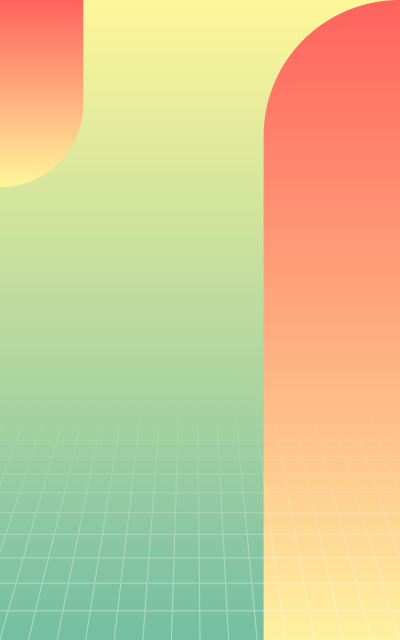
A Shadertoy shader for this background:

```glsl
// Sunset-toned gradient panels with rounded ends above a fading perspective grid.

const vec3 RED = vec3(1.0, 0.385, 0.368);
const vec3 YELLOW = vec3(0.996, 0.945, 0.625);
const vec3 LEMON = vec3(1.0, 0.965, 0.605);
const vec3 GREEN = vec3(0.455, 0.745, 0.64);

// Antialiased coverage from a signed distance (negative inside).
float coverage(float dist, float pixel) {
    return clamp(0.5 - dist / pixel, 0.0, 1.0);
}

// Vertical capsule between two heights on the same axis.
float capsule(vec2 p, float axis, float top, float bottom, float radius) {
    return length(p - vec2(axis, clamp(p.y, top, bottom))) - radius;
}

// Distance to the nearest whole number.
float nearestLine(float t) {
    return abs(fract(t + 0.5) - 0.5);
}

// Floor grid receding to a distant horizon.
float floorGrid(vec2 p, float pixel) {
    const float HORIZON = -0.0896;
    const float ROW_STEP = 0.02765;
    const float ROW_START = 0.61856;
    const float COLUMN_STEP = 0.0423;
    const float HALF_WIDTH = 0.0014;

    float depth = p.y - HORIZON;
    float centre = 0.5 - 0.0108 * (1.6 - p.y);
    float columnSize = COLUMN_STEP * depth;
    float rowSize = ROW_STEP * depth * depth;
    float column = nearestLine((p.x - centre) / columnSize) * columnSize;
    float row = nearestLine((1.0 / depth - ROW_START) / ROW_STEP) * rowSize;
    return coverage(min(column, row) - HALF_WIDTH, pixel);
}

void mainImage(out vec4 fragColor, in vec2 fragCoord) {
    // Canvas widths, measured downward from the top left.
    vec2 p = vec2(fragCoord.x, iResolution.y - fragCoord.y) / iResolution.x;
    float height = iResolution.y / iResolution.x;
    float pixel = 1.0 / iResolution.x;
    float fall = p.y / height;

    // Backdrop
    vec3 color = mix(LEMON, GREEN, fall);

    // Tall arch on the right
    float arch = capsule(p, 0.999, 0.34, height + 1.0, 0.34);
    color = mix(color, mix(RED, YELLOW, fall), coverage(arch, pixel));

    // Grid, fading upward
    float fade = 0.38 * smoothstep(0.0, 1.0, 0.15 + 0.85 * (p.y - 1.0) / (height - 1.0))
               * smoothstep(1.0, 1.08, p.y);
    color = mix(color, vec3(1.0), floorGrid(p, pixel) * fade);

    // Hanging panel on the left
    float panel = capsule(p, 0.0, -1.0, 0.26, 0.208);
    vec3 panelColor = mix(RED, LEMON, clamp(p.y / 0.468, 0.0, 1.0));
    color = mix(color, panelColor, coverage(panel, pixel));

    fragColor = vec4(color, 1.0);
}
```
